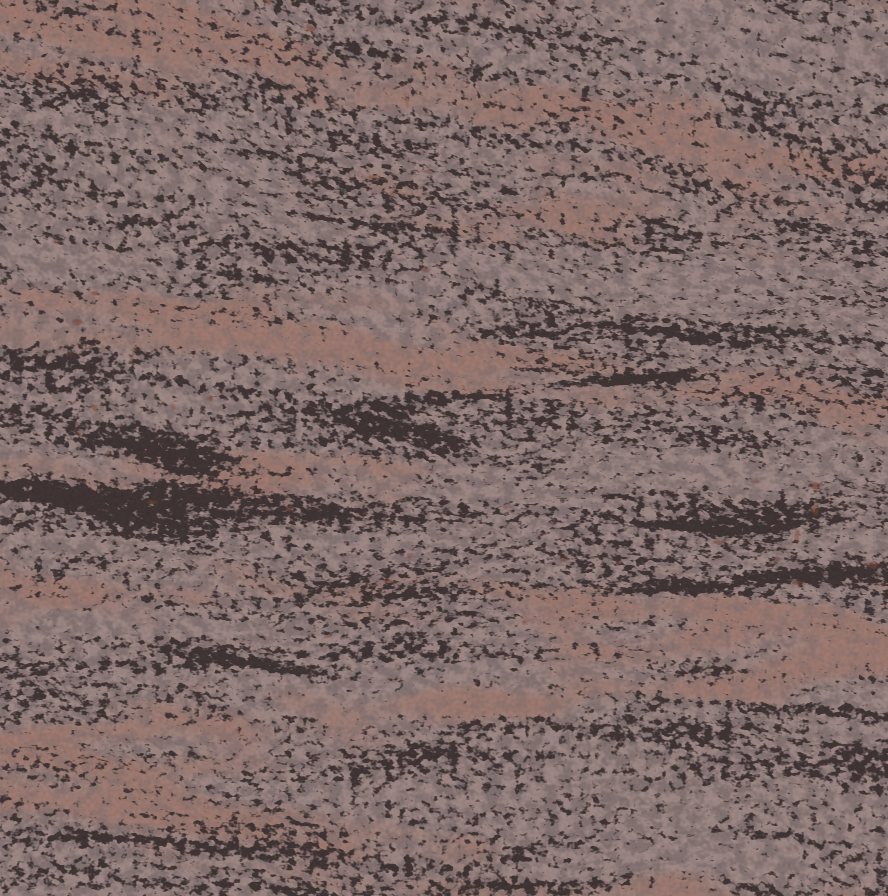
This texture is drawn by a WebGL 1 fragment shader. Its source:

```glsl
precision highp float;
// Polished pink-grey gneiss: ragged dark mica flecks in pale feldspar.
// Gradient noise in sheared, warped flow coordinates sets how dense the flecks
// are in each band; thin dark seams, salmon bands and rust specks lie on top.

uniform vec2 u_resolution;

// Colours
const vec3 MICA = vec3(0.245, 0.200, 0.200);
const vec3 MAUVE = vec3(0.505, 0.437, 0.437);
const vec3 PALE = vec3(0.603, 0.520, 0.508);
const vec3 SALMON = vec3(0.605, 0.455, 0.415);
const vec3 RUST = vec3(0.460, 0.260, 0.200);

// Flow of the bands
const float SLOPE_LOW = 0.04;
const float SLOPE_HIGH = 0.18;
const float BEND = 0.030;
const float RIPPLE = 0.010;

// Grain sizes, in cells per canvas height
const vec2 FLECK_SCALE = vec2(82.0, 116.0);
const vec2 CRYSTAL_SCALE = vec2(62.0, 76.0);
const vec2 SPECK_SCALE = vec2(46.0, 58.0);

// Strengths
const float BAND_WEIGHT = 0.60;
const float SEAM_WEIGHT = 0.34;
const float SALMON_CLEARING = 0.16;
const float FLECK_START = 0.00;
const float FLECK_FULL = 0.31;
const float SPARKLE = 0.07;

vec2 gradient(vec2 cell) {
  vec3 h = fract(cell.xyx * vec3(0.1031, 0.1030, 0.0973));
  h += dot(h, h.yzx + 33.33);
  float angle = 6.28318 * fract((h.x + h.y) * h.z);
  return vec2(cos(angle), sin(angle));
}

// Gradient noise, roughly -0.7 to 0.7
float noise(vec2 p) {
  vec2 i = floor(p);
  vec2 f = p - i;
  vec2 w = f * f * f * (f * (f * 6.0 - 15.0) + 10.0);
  vec2 e = vec2(1.0, 0.0);
  float a = dot(gradient(i), f);
  float b = dot(gradient(i + e.xy), f - e.xy);
  float c = dot(gradient(i + e.yx), f - e.yx);
  float d = dot(gradient(i + e.xx), f - e.xx);
  return mix(mix(a, b, w.x), mix(c, d, w.x), w.y);
}

// Three octaves of ragged grain
float grain(vec2 p) {
  float sum = 0.0;
  float weight = 0.62;
  for (int k = 0; k < 3; k++) {
    sum += weight * noise(p);
    p = p * 1.83 + vec2(17.3, 41.7);
    weight *= 0.66;
  }
  return sum;
}

// Coordinates along and across the bands, steeper towards the top
vec2 flow(vec2 p) {
  float slope = mix(SLOPE_LOW, SLOPE_HIGH, smoothstep(0.25, 0.85, p.y));
  float across = p.y + slope * p.x;
  across += BEND * noise(p * vec2(2.0, 2.8) + 5.2);
  across += RIPPLE * noise(p * vec2(6.0, 8.0) + 31.4);
  return vec2(p.x, across);
}

// Broad, medium and fine streaks
float bands(vec2 q) {
  return 0.60 * noise(q * vec2(2.2, 15.0) + 3.7)
       + 0.55 * noise(q * vec2(5.5, 37.0) + 23.1)
       + 0.42 * noise(q * vec2(16.0, 68.0) + 57.9);
}

// Long thin seams along the zero lines of a stretched noise, partly faded out
float seams(vec2 q) {
  float ridge = abs(noise(q * vec2(0.9, 7.0) + 71.3));
  float line = 1.0 - smoothstep(0.015, 0.065, ridge);
  return line * smoothstep(-0.02, 0.22, noise(q * vec2(2.3, 6.0) + 12.6));
}

float salmonBands(vec2 q, float height) {
  float field = noise(q * vec2(1.4, 9.5) + 91.2);
  field += 0.45 * noise(q * vec2(9.0, 30.0) + 44.8);
  field += 0.10 * smoothstep(0.6, 1.0, height);
  return smoothstep(0.06, 0.44, field);
}

void main() {
  vec2 p = gl_FragCoord.xy / u_resolution.y;
  vec2 q = flow(p);
  float salmon = salmonBands(q, p.y);

  // Pale crystals
  float crystal = noise(q * CRYSTAL_SCALE + 8.4);
  float glint = noise(q * CRYSTAL_SCALE * 2.9 + 63.5);
  vec3 color = mix(MAUVE, PALE, smoothstep(-0.35, 0.35, crystal + 0.5 * glint));
  color = mix(color, SALMON, salmon * (0.70 + 0.5 * crystal));

  // Mica flecks, crowded in dark bands and sparse in salmon ones
  float density = grain(q * FLECK_SCALE) + BAND_WEIGHT * bands(q);
  density += SEAM_WEIGHT * seams(q) - SALMON_CLEARING * salmon;
  color = mix(color, MICA, smoothstep(FLECK_START, FLECK_FULL, density));

  // Rust specks and fine sparkle
  float speck = noise(q * SPECK_SCALE + 29.6) + 0.30 * noise(p * 3.5 + 83.0);
  color = mix(color, RUST, 0.55 * smoothstep(0.52, 0.66, speck));
  color *= 1.0 + SPARKLE * noise(p * 210.0 + 19.8);

  gl_FragColor = vec4(color, 1.0);
}
```
